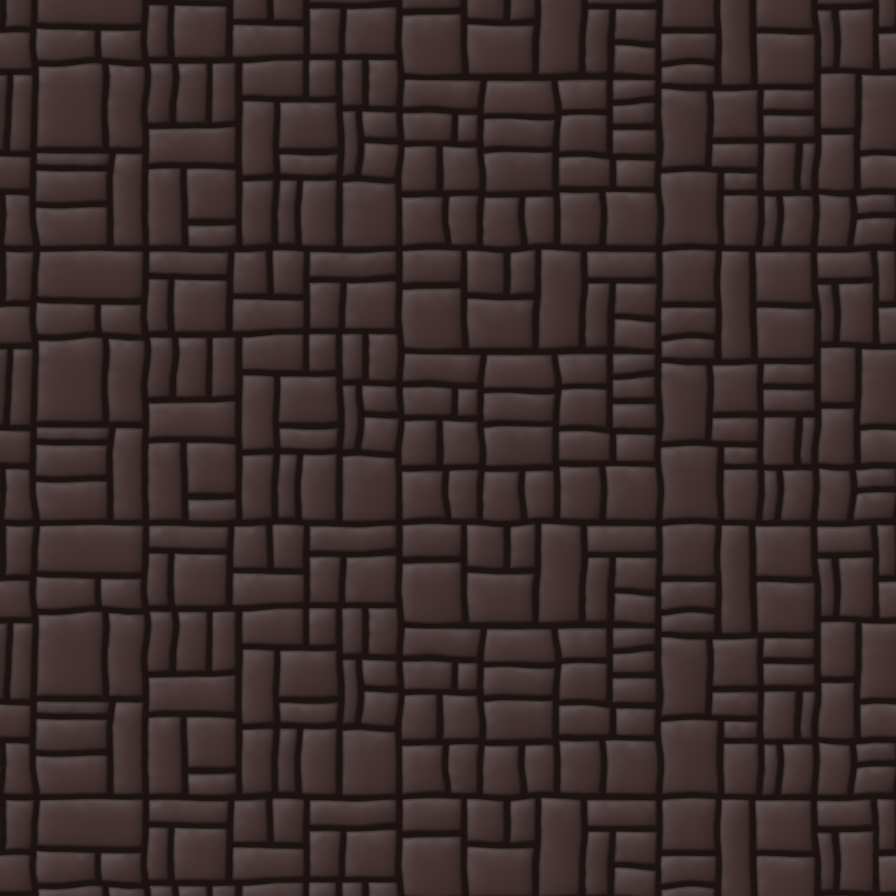
Write a WebGL 1 fragment shader that draws this texture.

```glsl
precision highp float;
// Dark brown stone wall: a wide band of irregular blocks, stacked every 0.306
// of the canvas height. Each band is cut into columns, then split recursively
// by hash; blocks get a soft bevel lit from the upper left.

uniform vec2 u_resolution;

const vec2 BAND = vec2(1.0, 0.306);

float hash(vec2 p) {
  vec3 q = fract(p.xyx * 0.1031);
  q += dot(q, q.yzx + 33.33);
  return fract((q.x + q.y) * q.z);
}

// Value noise that wraps after 'period' lattice cells.
float noise(vec2 p, vec2 period) {
  vec2 cell = floor(p), f = fract(p);
  f *= f * (3.0 - 2.0 * f);
  vec2 a = mod(cell, period), b = mod(cell + 1.0, period);
  return mix(mix(hash(a), hash(vec2(b.x, a.y)), f.x),
             mix(hash(vec2(a.x, b.y)), hash(b), f.x), f.y);
}

// Finds the block holding point p of the band: corners lo and hi, and its id.
float findBlock(vec2 p, out vec2 lo, out vec2 hi) {
  lo = vec2(0.0);
  hi = BAND;
  float id = 8.0;

  // Full-height columns
  vec4 columns = vec4(0.124, 0.408, 0.697, 0.872);
  for (int i = 0; i < 4; i++) {
    if (p.x < columns[i]) {
      hi.x = min(hi.x, columns[i]);
    } else {
      lo.x = columns[i];
      id += 1.0;
    }
  }

  // Random cuts, mostly across the longer side, until the block is small
  for (int i = 0; i < 7; i++) {
    vec2 size = hi - lo;
    float keep = hash(vec2(id, 3.7));
    if (size.x * size.y < mix(0.0029, 0.0088, keep * keep)) break;
    bool cutX = size.x > size.y * mix(0.6, 1.5, hash(vec2(id, 11.3)));
    if ((cutX ? size.x : size.y) < 0.042) break;
    vec2 cut = mix(lo, hi, mix(0.3, 0.7, hash(vec2(id, 23.9))));
    bool upper = cutX ? p.x > cut.x : p.y > cut.y;
    if (cutX) {
      if (upper) lo.x = cut.x; else hi.x = cut.x;
    } else {
      if (upper) lo.y = cut.y; else hi.y = cut.y;
    }
    id = id * 2.0 + (upper ? 1.0 : 0.0);
  }
  return id;
}

void main() {
  vec2 p = gl_FragCoord.xy / u_resolution - vec2(0.039, 0.1107);
  float pixel = 1.0 / min(u_resolution.x, u_resolution.y);

  // Hand-cut wobble, identical in every band
  vec2 grid = vec2(24.0, 8.0);
  vec2 g = p / BAND * grid;
  vec2 wobble = vec2(noise(g, grid), noise(g + vec2(7.4, 3.6), grid)) - 0.5;
  float grain = noise(g * 4.0, grid * 4.0);
  p = mod(p + 0.005 * wobble + 0.0006 * (grain - 0.5), BAND);

  vec2 lo, hi;
  float id = findBlock(p, lo, hi);

  // Rounded block outline inside the joints
  vec2 halfSize = 0.5 * (hi - lo) - 0.0031;
  vec2 q = abs(p - 0.5 * (lo + hi)) - halfSize + 0.002;
  float edge = length(max(q, 0.0)) + min(max(q.x, q.y), 0.0) - 0.002;

  // Bevel: light along top and left, shade along right and bottom
  vec2 fromLow = max(p - lo - 0.0031, 0.0);
  vec2 fromHigh = max(hi - p - 0.0031, 0.0);
  float light = 0.95 * exp(-fromHigh.y / 0.010) + 0.6 * exp(-fromLow.x / 0.011);
  float shade = 0.7 * exp(-fromHigh.x / 0.008) + 0.55 * exp(-fromLow.y / 0.007);
  light *= 0.75 + 0.5 * grain;

  vec3 joint = vec2(0.11, 0.07).xyy;
  vec3 face = vec3(0.255, 0.185, 0.175) * (0.97 + 0.06 * hash(vec2(id, 41.0)));
  vec3 color = mix(face, vec3(0.37, 0.32, 0.32), min(light, 1.0));
  color = mix(color, vec3(0.17, 0.125, 0.12), min(shade, 1.0));

  // Worn rim, then the dark joint
  color *= mix(0.72, 1.0, smoothstep(0.0, 0.0035, -edge));
  color = mix(color, joint, smoothstep(-pixel, pixel, edge));
  gl_FragColor = vec4(color, 1.0);
}
```
